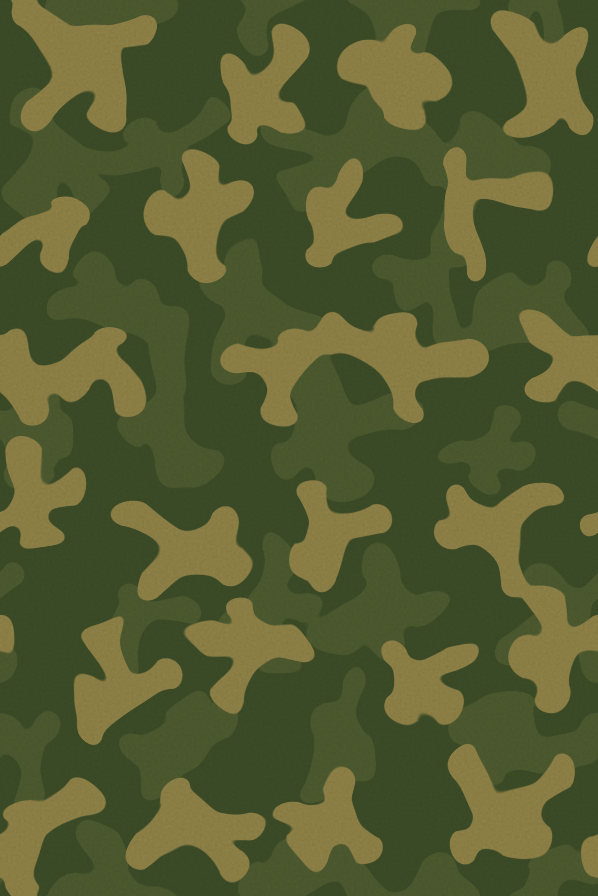
Write a Shadertoy shader that draws this pattern.

```glsl
const vec2 GRID = vec2(4.0, 6.0); // blobs across and up the tile

vec2 hash2(vec2 p) {
    vec3 q = fract(p.xyx * vec3(0.1031, 0.1030, 0.0973));
    q += dot(q, q.yzx + 33.33);
    return fract((q.xx + q.yz) * q.zy);
}

// Gradient noise that repeats after a whole number of lattice cells
float cornerRamp(vec2 cell, vec2 corner, vec2 f, vec2 period, float seed) {
    vec2 gradient = hash2(mod(cell + corner, period) + seed) * 2.0 - 1.0;
    return dot(gradient, f - corner);
}

float gradientNoise(vec2 p, vec2 period, float seed) {
    vec2 c = floor(p), f = p - c;
    vec2 u = f * f * f * (f * (f * 6.0 - 15.0) + 10.0);
    float low = mix(cornerRamp(c, vec2(0, 0), f, period, seed),
                    cornerRamp(c, vec2(1, 0), f, period, seed), u.x);
    float high = mix(cornerRamp(c, vec2(0, 1), f, period, seed),
                     cornerRamp(c, vec2(1, 1), f, period, seed), u.x);
    return mix(low, high, u.y);
}

float smoothMin(float a, float b, float k) {
    float h = max(k - abs(a - b), 0.0) / k;
    return min(a, b) - 0.25 * h * h * k;
}

// Four rounded arms of random length, filleted where they meet
float lobedBlob(vec2 p, vec2 seed) {
    float turn = hash2(seed + 5.7).x;
    float d = 1e3;
    for (int i = 0; i < 4; i++) {
        vec2 h = hash2(seed + 11.3 * float(i + 1));
        float angle = 1.5708 * (float(i) + turn + 0.7 * (h.x - 0.5));
        vec2 tip = mix(0.16, 0.45, h.y) * vec2(cos(angle), sin(angle));
        float along = clamp(dot(p, tip) / dot(tip, tip), 0.0, 1.0);
        float radius = mix(0.075, 0.115, along * along);
        d = smoothMin(d, length(p - tip * along) - radius, 0.13);
    }
    return d;
}

// Signed distance to one layer of scattered blobs
float blobLayer(vec2 p, float seed, vec2 sizeRange) {
    p += 0.22 * vec2(gradientNoise(p * 2.0, GRID * 2.0, seed + 3.0),
                     gradientNoise(p * 2.0, GRID * 2.0, seed + 41.0));
    vec2 cell = floor(p);
    float d = 1e3;
    for (int y = -1; y <= 1; y++)
    for (int x = -1; x <= 1; x++) {
        vec2 id = cell + vec2(x, y);
        vec2 key = mod(id, GRID) + seed;
        vec2 centre = id + 0.5 + 0.32 * (hash2(key) - 0.5);
        centre.x += 0.5 * mod(id.y, 2.0) - 0.25; // staggered rows
        float size = mix(sizeRange.x, sizeRange.y, hash2(key + 83.1).x);
        d = smoothMin(d, size * lobedBlob((p - centre) / size, key), 0.08);
    }
    return d;
}

void mainImage(out vec4 fragColor, in vec2 fragCoord) {
    vec2 uv = fragCoord / iResolution.xy;
    vec2 p = uv * GRID;
    float edge = 0.8 * GRID.x / iResolution.x;

    // Dark ground, muted green patches, tan patches on top
    vec3 color = vec3(0.228, 0.288, 0.148);
    float green = blobLayer(p + vec2(0.5, 0.5), 19.0, vec2(0.85, 1.3));
    color = mix(color, vec3(0.292, 0.342, 0.18), smoothstep(edge, -edge, green));
    float tan_ = blobLayer(p, 137.0, vec2(0.9, 1.08));
    color = mix(color, vec3(0.542, 0.492, 0.27), smoothstep(edge, -edge, tan_));

    // Fine cloth grain
    vec2 weave = vec2(228.0, 342.0);
    color *= 1.0 + 0.07 * gradientNoise(uv * weave, weave, 7.0);
    fragColor = vec4(color, 1.0);
}
```
